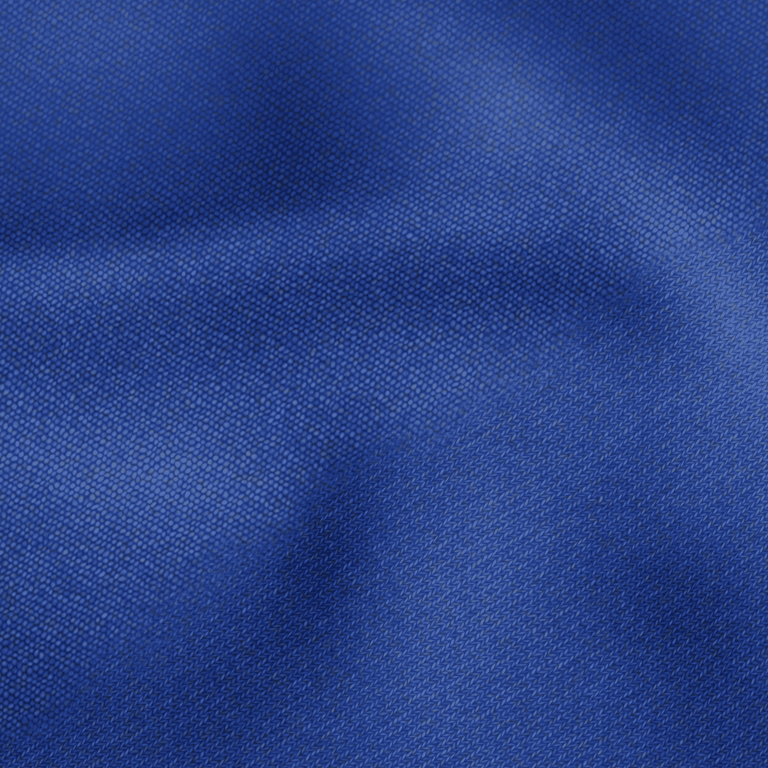
A Shadertoy shader for this texture:

```glsl
// Blue knitted jersey lying in soft folds. Broad gaussian shadows and two creases
// shade the cloth; short stitches lie in staggered courses, and show as paired
// chains toward the lower right. The far (upper) side is softer.

float hash(vec2 p) {
    vec3 q = fract(p.xyx * vec3(0.1031, 0.1030, 0.0973));
    q += dot(q, q.yzx + 33.33);
    return fract((q.x + q.y) * q.z);
}

float noise(vec2 p) {
    vec2 cell = floor(p), f = fract(p);
    f = f * f * (3.0 - 2.0 * f);
    return mix(mix(hash(cell), hash(cell + vec2(1, 0)), f.x),
               mix(hash(cell + vec2(0, 1)), hash(cell + vec2(1, 1)), f.x), f.y);
}

// Turns p into a frame whose x axis points along the given angle
vec2 turn(vec2 p, float angle) {
    float c = cos(angle), s = sin(angle);
    return vec2(c * p.x + s * p.y, c * p.y - s * p.x);
}

float bell(float x, float width) {
    return exp(-x * x / (width * width));
}

float blob(vec2 p, vec2 center, vec2 radius, float angle) {
    vec2 d = turn(p - center, angle) / radius;
    return exp(-dot(d, d));
}

// Light and shadow of the folds, around 0.5
float foldShade(vec2 p) {
    float tone = 0.51;

    // Crease crossing the upper left, shadow above it and a lit lip below
    float crease = p.y - 0.655 - 0.075 * smoothstep(0.0, 0.6, p.x);
    float reach = 1.0 - smoothstep(0.66, 0.80, p.x);
    float above = smoothstep(-0.015, 0.045, crease) * exp(-max(crease, 0.0) / 0.12);
    tone -= 0.32 * above * reach * (1.0 - 0.75 * smoothstep(0.25, 0.6, p.x));
    tone += 0.09 * bell(crease + 0.02, 0.04) * reach;
    tone -= 0.17 * bell(crease + 0.11, 0.07) * reach * smoothstep(-0.3, 0.5, p.x);

    // Rounded ridge falling from the top to the right edge
    float x = p.x - 0.44;
    float ridge = (p.y - 1.0 + 0.82 * x - 0.9 * x * (1.0 - p.x)) / 1.3;
    float along = smoothstep(0.34, 0.55, p.x);
    tone += 0.12 * bell(ridge, 0.06) * along;
    tone -= 0.15 * bell(ridge - 0.15, 0.08) * along * smoothstep(0.6, 0.85, p.y);

    // Lit swells
    tone += 0.13 * blob(p, vec2(0.12, 0.93), vec2(0.20, 0.10), 0.3);
    tone += 0.13 * blob(p, vec2(0.64, 0.82), vec2(0.08, 0.09), 0.8);
    tone += 0.21 * blob(p, vec2(0.97, 0.52), vec2(0.13, 0.25), 0.2);
    tone += 0.16 * blob(p, vec2(0.20, 0.38), vec2(0.24, 0.07), -0.15);
    tone += 0.10 * blob(p, vec2(0.62, 0.52), vec2(0.22, 0.07), 0.15);
    tone += 0.15 * blob(p, vec2(0.62, 0.26), vec2(0.11, 0.26), -0.35);

    // Hollows
    tone -= 0.22 * blob(p, vec2(0.38, 0.86), vec2(0.10, 0.16), 0.35);
    tone -= 0.20 * blob(p, vec2(0.80, 0.61), vec2(0.11, 0.06), -0.5);
    tone -= 0.28 * blob(p, vec2(0.43, 0.31), vec2(0.06, 0.13), -0.25);
    tone -= 0.20 * blob(p, vec2(0.33, 0.13), vec2(0.09, 0.17), -0.5);
    tone -= 0.22 * blob(p, vec2(0.03, 0.09), vec2(0.20, 0.12), -0.3);
    tone -= 0.24 * blob(p, vec2(0.91, 0.16), vec2(0.11, 0.20), 0.45);

    return 0.5 + 1.15 * (tone - 0.48) + 0.08 * (noise(p * 9.0) - 0.5);
}

// One rounded stitch; cell.x runs across its thickness, cell.y along its length
float stitch(vec2 cell, vec2 id) {
    float body = 1.0 - smoothstep(0.12, 0.62, length(cell * vec2(1.0, 0.9)));
    return body * (0.8 + 0.4 * hash(id + 200.0));
}

// Mirrored strands in rising columns
float chains(vec2 p) {
    vec2 q = turn(p, 0.58) * vec2(128.0, 178.0);
    q += 0.4 * vec2(noise(q * 0.6), noise(q * 0.6 + 41.0));
    float column = floor(q.y), across = fract(q.y) - 0.5;
    float side = mod(column, 2.0) * 2.0 - 1.0;
    float s = q.x - side * across;
    return stitch(vec2(fract(s) - 0.5, across), vec2(floor(s), column)) * (0.85 + 0.15 * side);
}

// Staggered upright stitches in falling courses
float courses(vec2 p) {
    vec2 q = turn(p, -0.58) * vec2(136.0, 116.0);
    q += 0.5 * vec2(noise(q * 0.6), noise(q * 0.6 + 41.0));
    float row = floor(q.y), height = fract(q.y) - 0.5;
    float s = q.x + 0.5 * mod(row, 2.0) - 0.15 * height;
    return stitch(vec2(fract(s) - 0.5, height), vec2(floor(s), row));
}

void mainImage(out vec4 fragColor, in vec2 fragCoord) {
    vec2 p = fragCoord / iResolution.y;

    // Average the fine stitches over the pixel, following the drape of the cloth
    float chainShare = smoothstep(0.10, -0.02, p.y - 0.7 * p.x + 0.1 * (noise(p * 14.0) - 0.5));
    vec2 drape = 0.014 * vec2(noise(p * 5.0), noise(p * 5.0 + 17.0));
    float stitches = 0.0;
    for (int i = 0; i < 4; i++) {
        vec2 offset = vec2(i % 2, i / 2) * 0.5 - 0.25;
        vec2 q = (fragCoord + offset) / iResolution.y + drape;
        stitches += 0.25 * mix(courses(q), chains(q), chainShare);
    }

    // Upper cloth drifts out of focus
    float focus = mix(1.0, 0.48, smoothstep(0.62, 0.90, p.y + 0.12 * (0.5 - p.x)));
    float fibre = noise(turn(p, 1.0) * vec2(260.0, 360.0)) - 0.5;
    float tone = foldShade(p) + focus * (0.58 * (stitches - 0.44) + 0.26 * fibre);
    tone = clamp(tone, 0.0, 1.0);

    vec3 color = mix(vec3(0.05, 0.115, 0.335), vec3(0.135, 0.238, 0.54),
                     smoothstep(0.0, 0.5, tone) * 0.5 + min(tone, 0.5));
    color = mix(color, vec3(0.33, 0.44, 0.70), max(tone - 0.5, 0.0) * 2.0);

    // Greyer lint among the saturated yarn
    color += smoothstep(0.5, 0.85, noise(p * 230.0 + 70.0)) * vec3(0.018, 0.004, -0.055);
    fragColor = vec4(color, 1.0);
}
```
